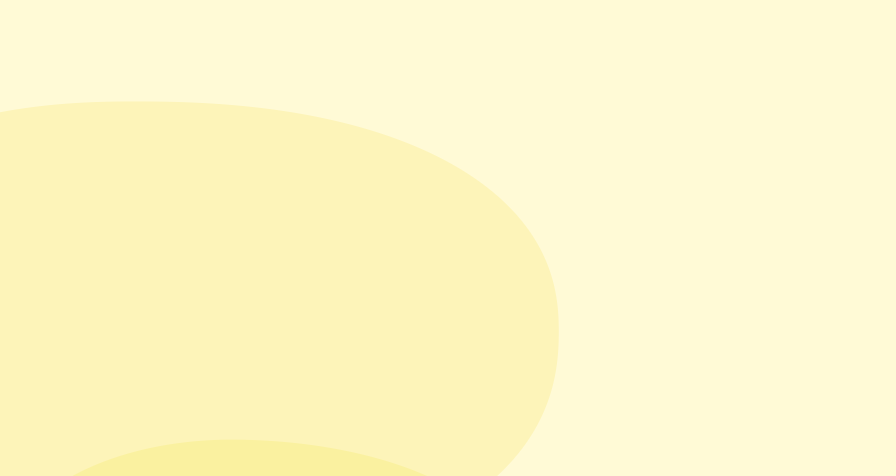
This background is drawn by a Shadertoy shader. Its source:

```glsl
// Soft yellow background: two overlapping rounded blobs on pale cream
#define CREAM        vec3(1.000, 0.980, 0.840)
#define BUTTER       vec3(0.992, 0.957, 0.725)
#define LEMON        vec3(0.982, 0.945, 0.627)
#define LARGE_CENTER vec2(0.2819, 0.3039)
#define LARGE_RADII  vec4(0.760, 0.892, 0.515, 0.483)
#define LARGE_POWER  2.28
#define SMALL_CENTER vec2(0.4853, -0.1936)
#define SMALL_RADII  vec4(0.478, 0.591, 0.270, 0.270)
#define SMALL_POWER  2.0

// Superellipse coverage; radii are left, right, down, up
float blobCoverage(vec2 point, vec2 center, vec4 radii, float power) {
    vec2 offset = point - center;
    vec2 radius = vec2(offset.x < 0.0 ? radii.x : radii.y,
                       offset.y < 0.0 ? radii.z : radii.w);
    vec2 terms = pow(abs(offset) / radius, vec2(power));
    float field = terms.x + terms.y - 1.0;
    float pixelStep = max(length(vec2(dFdx(field), dFdy(field))), 1e-5);
    return clamp(0.5 - field / pixelStep, 0.0, 1.0);
}

void mainImage(out vec4 fragColor, in vec2 fragCoord) {
    // Canvas height is one unit
    vec2 point = fragCoord / iResolution.y;

    // Layers from back to front
    vec3 color = CREAM;
    color = mix(color, BUTTER, blobCoverage(point, LARGE_CENTER, LARGE_RADII, LARGE_POWER));
    color = mix(color, LEMON, blobCoverage(point, SMALL_CENTER, SMALL_RADII, SMALL_POWER));

    fragColor = vec4(color, 1.0);
}
```
